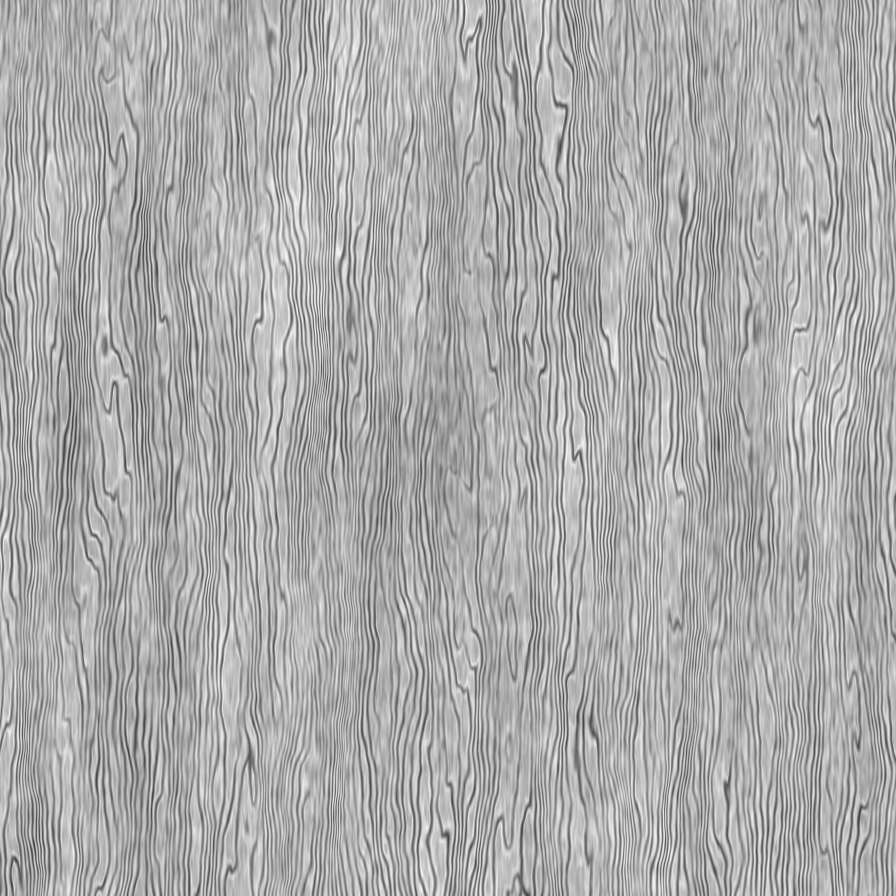
This texture is drawn by a WebGL 1 fragment shader. Its source:

```glsl
precision highp float;

uniform vec2 u_resolution;

const float RINGS_ACROSS = 150.0;
const float GROOVE_WIDTH = 0.0015;
const float RIM_OFFSET = 0.0031;
const float BASE_TONE = 0.722;

vec2 hashDirection(vec2 cell) {
  vec3 p = fract(cell.xyx * vec3(0.1031, 0.1030, 0.0973));
  p += dot(p, p.yzx + 33.33);
  vec2 v = fract((p.xx + p.yz) * p.zy) * 2.0 - 1.0;
  return v / max(length(v), 0.001);
}

float gradientNoise(vec2 p) {
  vec2 cell = floor(p);
  vec2 f = p - cell;
  vec2 blend = f * f * f * (f * (f * 6.0 - 15.0) + 10.0);
  float a = dot(hashDirection(cell), f);
  float b = dot(hashDirection(cell + vec2(1.0, 0.0)), f - vec2(1.0, 0.0));
  float c = dot(hashDirection(cell + vec2(0.0, 1.0)), f - vec2(0.0, 1.0));
  float d = dot(hashDirection(cell + vec2(1.0)), f - vec2(1.0));
  return mix(mix(a, b, blend.x), mix(c, d, blend.x), blend.y);
}

float layer(vec2 uv, vec2 scale, float seed) {
  return gradientNoise(uv * scale + seed);
}

// Ring count at a point; its level lines are the grain
float ringPhase(vec2 uv) {
  uv.x += 0.008 * layer(uv, vec2(9.0, 8.0), 71.3);
  uv.x += 0.0035 * layer(uv, vec2(24.0, 27.0), 18.7);
  uv.x += 0.0009 * layer(uv, vec2(60.0, 64.0), 44.2);
  float phase = RINGS_ACROSS * uv.x;
  phase += 7.0 * layer(uv, vec2(6.5, 0.9), 5.2);
  phase += 3.8 * layer(uv, vec2(23.0, 3.6), 37.9);
  phase += 1.4 * layer(uv, vec2(58.0, 9.0), 93.4);
  phase += 0.3 * layer(uv, vec2(125.0, 22.0), 29.1);
  return phase;
}

float bump(float x, float width) {
  float t = x / width;
  return exp(-t * t);
}

// Dark groove with a pale rim on both sides, narrower where rings crowd
float grainRelief(vec2 uv, float pixel) {
  const float STEP = 0.0006;
  const float MIN_DENSITY = 30.0;
  float phase = ringPhase(uv);
  vec2 slope = vec2(ringPhase(uv + vec2(STEP, 0.0)),
                    ringPhase(uv + vec2(0.0, STEP))) - phase;
  float density = length(vec3(slope / STEP, MIN_DENSITY));
  float dist = abs(fract(phase) - 0.5) / density;
  float grooveWidth = min(GROOVE_WIDTH, 0.26 / density);
  float rimOffset = min(RIM_OFFSET, 0.5 / density);
  float relief = 0.10 * bump(dist - rimOffset, grooveWidth)
               - 0.27 * bump(dist, grooveWidth);
  float unresolved = smoothstep(0.42, 0.64, density * pixel);
  return mix(relief, -0.08, unresolved);
}

// Grain fades in and out along the wood
float grainStrength(vec2 uv) {
  float wear = 0.9 * layer(uv, vec2(8.0, 1.6), 83.7)
             + 1.1 * layer(uv, vec2(50.0, 9.0), 61.9);
  return clamp(0.88 + wear, 0.15, 1.3);
}

// Short vertical fibres with thin dark pores among them
float fibres(vec2 uv) {
  float strands = 0.11 * layer(uv, vec2(180.0, 24.0), 11.6)
                + 0.16 * layer(uv, vec2(320.0, 48.0), 52.1);
  float pores = smoothstep(0.22, 0.5, layer(uv, vec2(230.0, 36.0), 7.4));
  return strands - 0.10 * pores;
}

// Long pale and dim streaks
float patches(vec2 uv) {
  return 0.10 * layer(uv, vec2(5.0, 1.8), 24.8)
       + 0.10 * layer(uv, vec2(26.0, 4.0), 66.5);
}

void main() {
  float pixel = 1.0 / min(u_resolution.x, u_resolution.y);
  vec2 uv = gl_FragCoord.xy * pixel;
  float strength = grainStrength(uv);
  float grain = grainRelief(uv, pixel) * strength;
  float texture = fibres(uv) * mix(1.3, 0.7, clamp(strength, 0.0, 1.0));
  float tone = BASE_TONE + grain + texture + patches(uv);
  gl_FragColor = vec4(vec3(clamp(tone, 0.25, 0.95)), 1.0);
}
```
